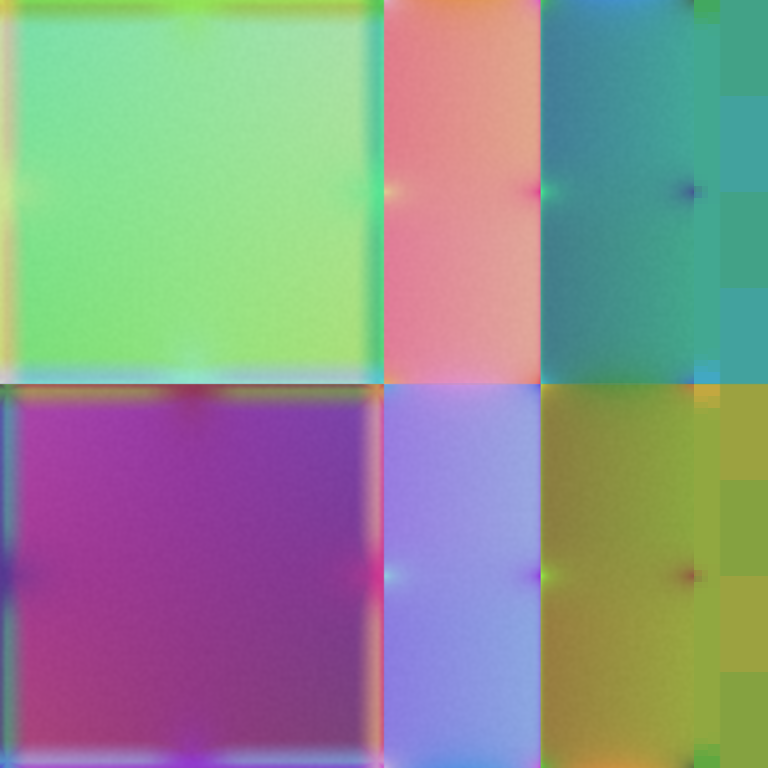
A WebGL 1 fragment shader for this texture map:

```glsl
precision highp float;
// Cube-face direction map: two square faces beside shrinking, blurred and blocky side strips.
uniform vec2 u_resolution;

vec2 hashDir(vec2 cell) {
  float a = 6.2832 * fract(sin(dot(cell, vec2(127.1, 311.7))) * 4375.85);
  return vec2(cos(a), sin(a));
}

float gradientNoise(vec2 p) {
  vec2 i = floor(p), f = fract(p);
  vec2 w = f * f * (3.0 - 2.0 * f);
  float a = dot(hashDir(i), f);
  float b = dot(hashDir(i + vec2(1, 0)), f - vec2(1, 0));
  float c = dot(hashDir(i + vec2(0, 1)), f - vec2(0, 1));
  float d = dot(hashDir(i + 1.0), f - 1.0);
  return mix(mix(a, b, w.x), mix(c, d, w.x), w.y);
}

// Soft cusp around a singular point, longer along the first axis
float cusp(float along, float across, float size) {
  return exp(-length(vec2(along, across * 1.6)) / size);
}

// Large face: xy is the tilt, z the lift of its reversed rim
vec3 squareFace(vec2 q) {
  vec2 m = abs(q);
  vec2 rim = smoothstep(0.84, 0.985, m);
  vec2 pinch = vec2(cusp(1.0 - m.x, m.y, 0.13), cusp(1.0 - m.y, m.x, 0.13));
  vec2 tilt = 0.105 * q - sign(q) * 0.35 * max(rim * 0.95, pinch);
  vec2 lift = rim * (1.0 - 0.75 * smoothstep(0.96, 1.0, m));
  lift *= smoothstep(0.0, 0.28, m.yx);
  return vec3(tilt, max(lift.x, lift.y) + 0.2 * m.x * m.y);
}

// Narrow face: cusps on both sides at its middle and ends
vec2 narrowFace(vec2 q, float width) {
  vec2 m = abs(q);
  float side = (1.0 - m.x) * width * 0.5;
  float end = (1.0 - m.y) * 0.25;
  float middleCusp = cusp(side, m.y * 0.25, 0.021);
  float endCusp = cusp(side, end, 0.021);
  vec2 tilt = vec2(0.09 * q.x, 0.025 * clamp(q.y * 4.0, -1.0, 1.0));
  tilt.y += sign(q.y) * 0.19 * exp(-end / 0.025) * (1.0 - m.x * m.x);
  tilt.x -= sign(q.x) * (0.33 * middleCusp + 0.2 * endCusp);
  tilt.y -= sign(q.y) * 0.23 * endCusp;
  return tilt;
}

// Coarse strip, sampled on a grid that widens to the right
vec2 coarseStrip(vec2 p) {
  float cells = p.x < 0.922 ? 128.0 : 64.0;
  vec2 g = (floor(p * cells) + 0.5) / cells;
  float s = fract(g.y * 2.0) * 2.0 - 1.0;
  vec2 tilt = vec2(0.09, -s * 0.2 * smoothstep(0.82, 0.96, abs(s)));
  float notch = cusp(abs(g.x - 0.904), abs(s) * 0.25, 0.009);
  return tilt - vec2(0.26, 0.05 * sign(s)) * notch;
}

void main() {
  vec2 p = gl_FragCoord.xy / u_resolution;
  float px = 1.0 / u_resolution.x;
  float upper = smoothstep(-px, px, p.y - 0.5);
  float v = fract(p.y * 2.0) * 2.0 - 1.0;
  float base = 0.57;

  // Square faces
  vec3 face = squareFace(vec2(p.x * 4.0 - 1.0, v));
  vec3 green = vec3(base + face.x, 0.89 - 0.11 * face.z, base + face.y);
  vec3 purple = vec3(base - face.x, 0.22 + 0.3 * face.z, base + face.y);
  vec3 color = mix(purple, green, upper);

  // Bright middle strips
  float seam = 0.2 * exp(-abs(p.x - 0.704) / 0.003);
  vec2 t = narrowFace(vec2((p.x - 0.602) / 0.102, v), 0.204);
  t.x -= seam;
  vec3 rose = vec3(0.88, base + t.x, base - t.y);
  vec3 violet = vec3(base + t.y, base + t.x, 0.88);
  color = mix(color, mix(violet, rose, upper), smoothstep(-px, px, p.x - 0.5));

  // Dark strips, then the coarse strip and the flat blocks
  t = narrowFace(vec2((p.x - 0.804) / 0.1, v), 0.2);
  t.x += seam;
  if (p.x > 0.904) t = coarseStrip(p);
  float parity = mod(floor(p.y * 8.0), 2.0);
  vec2 block = vec2(0.065, 0.05 - 0.09 * parity);
  t = mix(t, block, smoothstep(-px, px, p.x - 0.9375));
  vec3 teal = vec3(0.26, base + t.x, base + t.y);
  vec3 olive = vec3(base - t.y, base + t.x, 0.25);
  color = mix(color, mix(olive, teal, upper), smoothstep(-px, px, p.x - 0.704));

  // Faint mottling on the smooth faces
  float grain = gradientNoise(p * 150.0) + 0.6 * gradientNoise(p * 75.0 + 9.0);
  color += 0.014 * grain * step(p.x, 0.904);
  gl_FragColor = vec4(clamp(color, 0.0, 1.0), 1.0);
}
```
